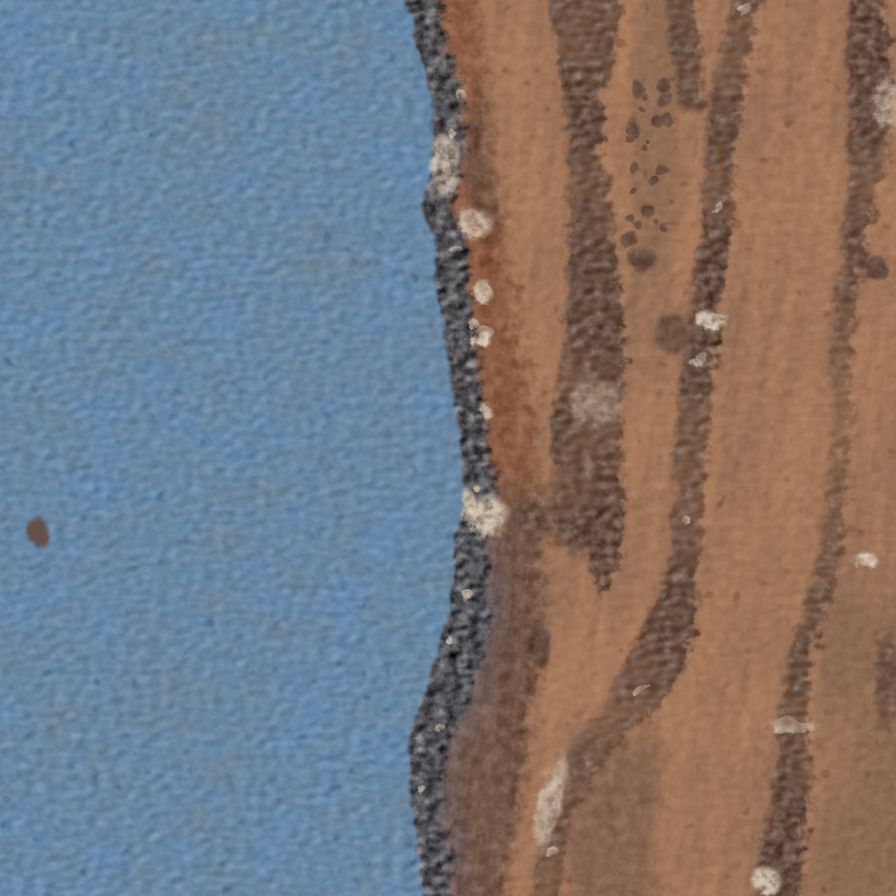
A WebGL 2 fragment shader for this texture:

```glsl
#version 300 es
precision highp float;
// Weathered wall: blue paint on the left, a crusty dark rim where it breaks
// off, and tan grain with dark veins on the right. Splines over height place
// the veins; gradient noise frays edges and adds grain and relief.
uniform vec2 u_resolution;
out vec4 fragColor;

const vec3 BLUE = vec3(.395, .535, .675), GREY_BLUE = vec3(.435, .515, .585),
  TAN = vec3(.66, .48, .36), DULL_TAN = vec3(.545, .41, .325),
  RUST = vec3(.53, .345, .25), UMBER = vec3(.42, .315, .265),
  VEIN = vec3(.385, .295, .25), RIM = vec3(.31, .315, .335),
  MAUVE = vec3(.42, .35, .35), CHALK = vec3(.78, .71, .64);

// Spline knots, evenly spaced from bottom to top
const float[9] EDGE = float[9](.471, .46, .479, .505, .512, .496, .484, .483, .455),
  LEFT_X = float[9](.67, .67, .67, .673, .654, .663, .659, .651, .655),
  LEFT_W = float[9](-.04, -.04, -.04, .017, .039, .033, .025, .021, .04),
  MID_X = float[9](.609, .635, .727, .762, .77, .784, .799, .807, .833),
  RIGHT_X = float[9](.866, .883, .891, .924, .937, .94, .958, .97, .966);

vec2 hash2(vec2 p) {
  vec3 q = fract(p.xyx * vec3(.1031, .103, .0973));
  q += dot(q, q.yzx + 33.33);
  return fract((q.xx + q.yz) * q.zy);
}

float corner(vec2 cell, vec2 o, vec2 f) {
  return dot(hash2(cell + o) * 2. - 1., f - o);
}

float noise(vec2 p) {
  vec2 i = floor(p), f = p - i, s = f * f * (3. - 2. * f);
  return mix(mix(corner(i, vec2(0), f), corner(i, vec2(1, 0), f), s.x),
             mix(corner(i, vec2(0, 1), f), corner(i, vec2(1), f), s.x), s.y);
}

float fbm(vec2 p) {
  float sum = 0., amp = 1.;
  for (int i = 0; i < 4; i++) {
    sum += amp * noise(p);
    p = mat2(1.6, 1.2, -1.2, 1.6) * p + 7.3;
    amp *= .55;
  }
  return sum;
}

// Catmull-Rom curve through nine knots
float path(float y, float[9] k) {
  float t = clamp(y, 0., .9999) * 8.;
  int i = int(t);
  t -= float(i);
  float a = k[max(i - 1, 0)], b = k[i], c = k[i + 1], d = k[min(i + 2, 8)];
  return b + .5 * t * (c - a + t * (2. * a - 5. * b + 4. * c - d + t * (3. * (b - c) + d - a)));
}

float inside(float d, float soft) { return 1. - smoothstep(-soft, soft, d); }
float band(float x, float center, float w) { return inside(abs(x - center) - w, .006); }
float bump(float y, float c, float w) { return exp(-(y - c) * (y - c) / (w * w)); }

// Adds a soft ellipse to a mask
void spot(inout float mask, vec2 p, float x, float y, float rx, float ry, float k) {
  float d = length((p - vec2(x, y)) / vec2(rx, ry));
  mask = max(mask, k * inside(d - .92, .27));
}

void main() {
  vec2 uv = gl_FragCoord.xy / u_resolution, g = uv * vec2(85, 125);
  float y = uv.y, broad = fbm(uv * 7.), fine = fbm(uv * 80.);
  float relief = noise(g) - noise(g + vec2(.45, -.5));
  float speck = smoothstep(.3, .55, noise(uv * 70. + 5.));
  vec2 p = uv + .008 * vec2(fbm(uv * 32.), fbm(uv * 32. + 19.));

  // Tan ground with leaning streaks
  float streak = fbm(vec2((uv.x - .13 * y) * 60., y * 5.)), dull = .3 + .5 * broad + .6 * streak;
  dull += .6 * smoothstep(.89, .94, uv.x) * inside(y - .38, .08);
  spot(dull, p, .73, .85, .03, .2, .8);
  vec3 col = mix(TAN, DULL_TAN, clamp(dull, 0., 1.));
  col += .05 * fine + .03 * relief - .07 * speck;

  // Undercoat beside the rim: rust above, umber and mauve below
  float edge = path(y, EDGE) + .01 * bump(y, .447, .03) - .014 * bump(y, .772, .022)
    - .006 * bump(y, .167, .05) + .008 * bump(y, .31, .04);
  float rim = p.x - edge - .034 - .022 * bump(y, .25, .09), stain = 0.;
  vec3 under = mix(UMBER, RUST, smoothstep(.41, .5, y + .05 * broad));
  under = mix(under, MAUVE, inside(rim - .02, .02) * inside(y - .4, .04));
  spot(stain, p, .55, .82, .035, .09, .7);
  under = mix(under, VEIN, stain) + .12 * fine + .1 * streak;
  float ragged = p.x + .012 * fine;
  col = mix(col, under, .9 * inside(ragged - .53 - .075 * bump(y, .37, .4), .014));

  // Dark veins with a broken, pitted surface
  float midX = path(y, MID_X);
  float vein = band(ragged, path(y, LEFT_X), path(y, LEFT_W));
  spot(vein, p, .647, .435, .042, .055, 1.);
  spot(vein, p, .6, .42, .03, .025, .7);
  vein = max(vein, band(ragged, midX, .017 + .018 * bump(y, .25, .07)));
  vein = max(vein, band(ragged, .88 - .122 * y, .016) * smoothstep(.87, .885, p.y));
  float rightW = .012 + .013 * (bump(y, 0., .18) + bump(y, .9, .12));
  vein = max(vein, (1. - .45 * bump(y, .52, .16)) * band(ragged, path(y, RIGHT_X), rightW));
  spot(vein, p, .99, .24, .015, .06, .75);
  float wash = inside(abs(p.x - .68) - .05, .02) * inside(y - .19, .04);
  col = mix(col, UMBER * 1.12 + .1 * fine, .65 * wash);
  vein *= clamp(.88 + .6 * broad + .5 * fine, .4, .95);
  col = mix(col, VEIN + .2 * fine + .14 * relief, vein);

  // Dark pits: a few large ones and a scattered column
  float pit = 0.;
  spot(pit, p, .977, .701, .015, .013, 1.);
  spot(pit, p, .749, .627, .021, .022, .8);
  spot(pit, p, .717, .709, .017, .016, 1.);
  spot(pit, p, .602, .28, .014, .025, 1.);
  for (int i = 0; i < 24; i++) {
    vec2 h = hash2(vec2(i, 4));
    float r = .003 + .006 * fract(h.x * 17.);
    spot(pit, p, .697 + .05 * h.x, .72 + .2 * h.y, r, r, .9);
  }
  col = mix(col, VEIN * .9 + .12 * fine, .8 * pit);

  // Crusty rim, then the blue coat with one brown fleck
  col = mix(col, RIM + .3 * fine + .22 * relief, .93 * inside(rim + .01 * fine, .008));
  float mottle = .4 + .5 * broad + .6 * fbm(uv * vec2(22, 32)), fleck = 0.;
  vec3 paint = mix(BLUE, GREY_BLUE, clamp(mottle, 0., 1.)) + .065 * fine + .07 * relief - .07 * speck;
  spot(fleck, p, .042, .406, .014, .018, .9);
  col = mix(col, mix(paint, VEIN, fleck), inside(p.x - edge, .0035));

  // Chalk chips: large flakes, then small flecks along rim and middle vein
  float chip = 0.;
  p += .005 * fine;
  spot(chip, p, .546, .424, .024, .024, 1.);
  spot(chip, p, .524, .434, .01, .022, 1.);
  spot(chip, p, .498, .815, .016, .038, .8);
  spot(chip, p, .53, .75, .019, .017, .85);
  spot(chip, p, .54, .674, .011, .015, 1.);
  spot(chip, p, .537, .624, .01, .01, 1.);
  spot(chip, p, .795, .645, .017, .011, 1.);
  spot(chip, p, .666, .552, .03, .028, .45);
  spot(chip, p, .588 + .25 * y, .105, .015, .055, .75);
  spot(chip, p, .855, .017, .017, .018, 1.);
  spot(chip, p, .967, .375, .016, .008, 1.);
  spot(chip, p, .885, .19, .03, .007, .6);
  spot(chip, p, .993, .885, .02, .034, .6);
  for (int i = 0; i < 16; i++) {
    vec2 h = hash2(vec2(i, 21));
    float fy = (float(i) + h.y) / 16., r = .004 + .004 * h.x;
    spot(chip, p, i % 3 == 0 ? midX : edge + .012 + .025 * h.x, fy, r, r, .75);
  }
  col = mix(col, CHALK + .15 * fine, chip * clamp(.9 + .7 * fine, .3, 1.));
  fragColor = vec4(clamp(col, 0., 1.), 1);
}
```
